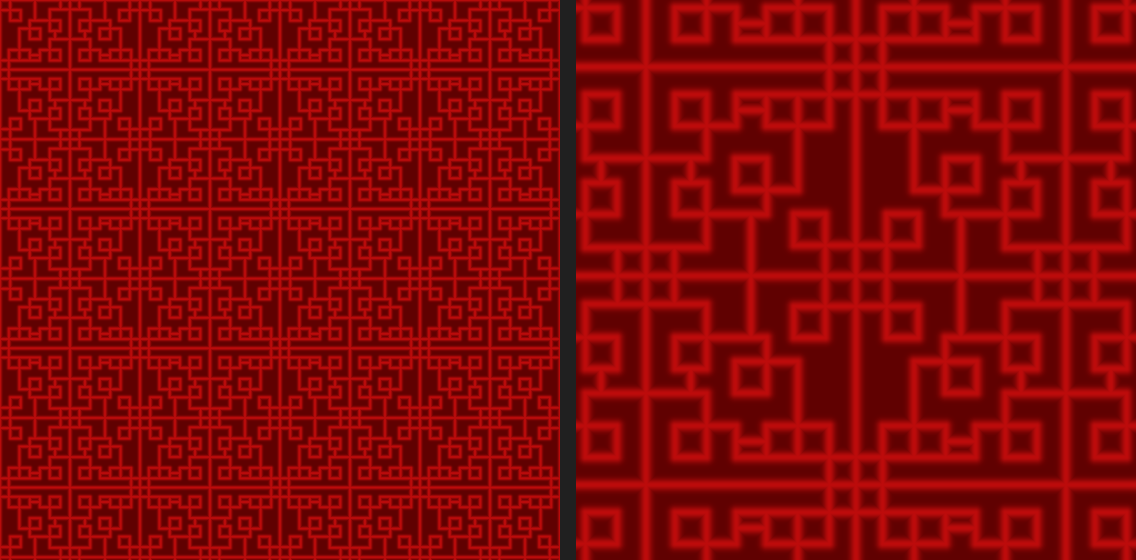
Left, the full canvas; right, a detail of the centre.
A WebGL 1 fragment shader for this pattern:

```glsl
precision highp float;
// Red lattice of soft glowing lines and small squares, mirrored within each tile.

uniform vec2 u_resolution;

#define REPEATS vec2(4.0, 4.02)       // tiles across and down
#define QUARTER 96.0                  // lattice units in a quarter tile
#define GLOW_RADIUS 2.68              // line falloff, in lattice units
#define SQUARE_HALF 7.2               // half side of the small squares
#define GROUND_COLOR vec3(0.375, 0.002, 0.002)
#define LINE_COLOR vec3(0.74, 0.045, 0.045)

// Distance to an axis-aligned segment.
float barDistance(vec2 p, vec2 a, vec2 b) {
    vec2 nearest = clamp(p, min(a, b), max(a, b));
    return length(p - nearest);
}

// Runs horizontally out of a, then vertically into b.
float elbowDistance(vec2 p, vec2 a, vec2 b) {
    vec2 corner = vec2(b.x, a.y);
    return min(barDistance(p, a, corner), barDistance(p, corner, b));
}

// Distance to the outline of a small square.
float squareDistance(vec2 p, vec2 center) {
    vec2 d = abs(p - center) - SQUARE_HALF;
    return abs(length(max(d, 0.0)) + min(max(d.x, d.y), 0.0));
}

float squaresDistance(vec2 p) {
    float d = squareDistance(p, vec2(21.2, 21.2));
    d = min(d, squareDistance(p, vec2(48.0, 46.6)));
    d = min(d, squareDistance(p, vec2(75.5, 35.5)));
    d = min(d, squareDistance(p, vec2(75.5, 76.1)));
    d = min(d, squareDistance(p, vec2(19.4, 76.1)));
    return min(d, squareDistance(p, vec2(33.8, 76.1)));
}

float linksDistance(vec2 p) {
    // Central box and the stems toward the middle square
    float d = elbowDistance(p, vec2(0.0, 14.0), vec2(14.0, 0.0));
    d = min(d, barDistance(p, vec2(48.0, 0.0), vec2(48.0, 28.3)));
    d = min(d, elbowDistance(p, vec2(68.3, 28.3), vec2(40.8, 39.4)));
    d = min(d, elbowDistance(p, vec2(40.8, 39.4), vec2(26.6, 68.9)));
    // Brackets around the vertical axis
    d = min(d, elbowDistance(p, vec2(96.0, 13.0), vec2(68.3, 28.3)));
    d = min(d, barDistance(p, vec2(83.0, 0.0), vec2(83.0, 13.0)));
    d = min(d, elbowDistance(p, vec2(96.0, 54.0), vec2(68.3, 68.9)));
    d = min(d, barDistance(p, vec2(75.5, 42.7), vec2(75.5, 54.0)));
    // Rails beside the horizontal axis
    d = min(d, elbowDistance(p, vec2(0.0, 83.3), vec2(54.7, 68.9)));
    d = min(d, barDistance(p, vec2(54.7, 68.9), vec2(68.3, 68.9)));
    d = min(d, barDistance(p, vec2(41.0, 76.1), vec2(54.7, 76.1)));
    return min(d, barDistance(p, vec2(12.2, 83.3), vec2(12.2, 96.0)));
}

void main() {
    // Tiles start at the top edge; fold each one onto a single quarter.
    vec2 uv = gl_FragCoord.xy / u_resolution;
    vec2 tile = vec2(uv.x, 1.0 - uv.y) * REPEATS;
    vec2 p = (0.5 - abs(fract(tile) - 0.5)) * 2.0 * QUARTER;

    // Full-length lines along the mirror axes
    vec2 axes = min(p, QUARTER - p);
    float d = min(axes.x, axes.y);
    d = min(d, min(squaresDistance(p), linksDistance(p)));

    float glow = exp(-d * d / (GLOW_RADIUS * GLOW_RADIUS));
    gl_FragColor = vec4(mix(GROUND_COLOR, LINE_COLOR, glow), 1.0);
}
```
